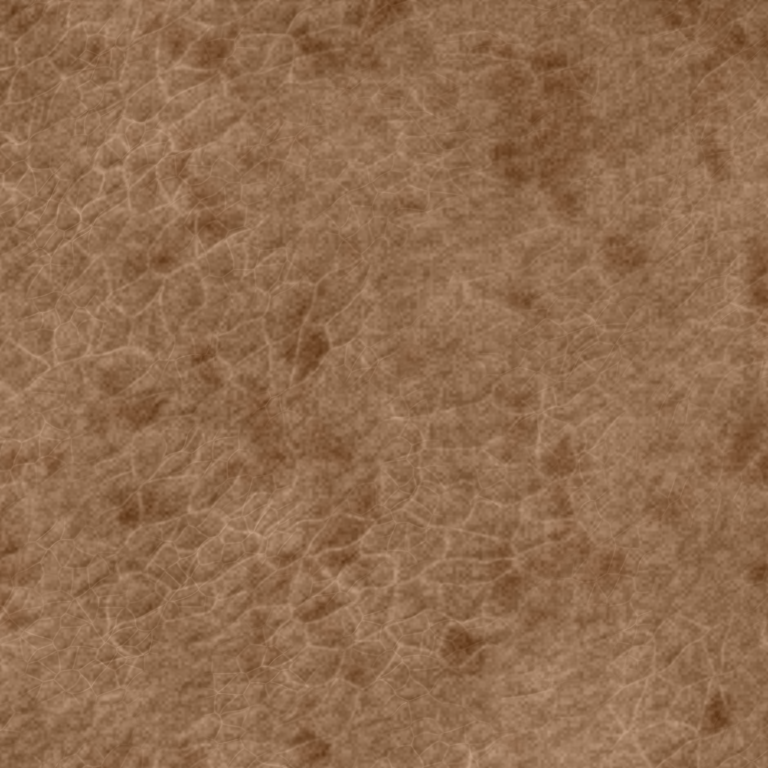
A WebGL 2 fragment shader for this texture:

```glsl
#version 300 es
precision highp float;
// Tan leather: slanted pebbled grain with pale creases, soft relief and dark mottling.

uniform vec2 u_resolution;
out vec4 outColor;

const vec3 BASE_TAN = vec3(0.570, 0.430, 0.314);
const vec3 TONE_TINT = vec3(1.0, 1.0, 1.03);    // colour change per unit of tone
const vec3 BLOTCH_TINT = vec3(0.85, 1.0, 1.05); // blotches keep more red
const float GRAIN_ANGLE = 0.56;                 // slant of the long creases
const vec2 COARSE_CELLS = vec2(14.0, 25.0);     // cells along and across the slant
const vec2 FINE_CELLS = vec2(31.0, 42.0);
const float CREASE_WIDTH = 0.055;               // in cell units
const float COARSE_CREASE = 0.085;
const float FINE_CREASE = 0.055;
const vec2 LIGHT_STEP = vec2(-0.0022, 0.0036);
const float RELIEF = 0.12;
const float BLOTCH_DEPTH = 0.115;
const float MOTTLE = 0.13;
const float FINE_GRAIN = 0.105;

float hash(vec2 p) {
    return fract(sin(dot(p, vec2(127.1, 311.7))) * 43758.5453);
}

vec2 hash2(vec2 p) {
    return vec2(hash(p), hash(p + vec2(37.2, 17.9)));
}

float noise(vec2 p) {
    vec2 cell = floor(p);
    vec2 f = fract(p);
    f = f * f * (3.0 - 2.0 * f);
    float low = mix(hash(cell), hash(cell + vec2(1.0, 0.0)), f.x);
    float high = mix(hash(cell + vec2(0.0, 1.0)), hash(cell + 1.0), f.x);
    return mix(low, high, f.y);
}

float fbm(vec2 p) {
    float sum = 0.0;
    float amplitude = 0.533;
    for (int i = 0; i < 4; i++) {
        sum += amplitude * noise(p);
        p = mat2(1.6, 1.2, -1.2, 1.6) * p + 11.3;
        amplitude *= 0.5;
    }
    return sum;
}

// Distance to the nearest border between Voronoi cells
float borderDistance(vec2 p) {
    vec2 cell = floor(p);
    vec2 f = fract(p);
    vec2 nearest = vec2(8.0);
    for (int y = -1; y <= 1; y++) {
        for (int x = -1; x <= 1; x++) {
            vec2 offset = vec2(x, y);
            vec2 toSeed = offset + hash2(cell + offset) - f;
            if (dot(toSeed, toSeed) < dot(nearest, nearest)) nearest = toSeed;
        }
    }
    float border = 8.0;
    for (int y = -2; y <= 2; y++) {
        for (int x = -2; x <= 2; x++) {
            vec2 offset = vec2(x, y);
            vec2 toSeed = offset + hash2(cell + offset) - f;
            vec2 gap = toSeed - nearest;
            if (dot(gap, gap) > 1e-4) {
                border = min(border, dot(0.5 * (toSeed + nearest), normalize(gap)));
            }
        }
    }
    return border;
}

// Border distances of the coarse (x) and fine (y) pebbles
vec2 pebbles(vec2 p) {
    vec2 bend = vec2(noise(p * 4.0), noise(p * 4.0 + 23.0)) - 0.5;
    vec2 wobble = vec2(noise(p * 38.0 + 5.0), noise(p * 38.0 + 51.0)) - 0.5;
    p += 0.07 * bend + 0.011 * wobble;
    float c = cos(GRAIN_ANGLE);
    float s = sin(GRAIN_ANGLE);
    vec2 slanted = mat2(c, -s, s, c) * p;
    return vec2(borderDistance(slanted * COARSE_CELLS),
                borderDistance(slanted * FINE_CELLS + 7.0));
}

float height(vec2 border) {
    vec2 dome = smoothstep(0.0, 0.4, border);
    return 0.65 * dome.x + 0.35 * dome.y;
}

void main() {
    vec2 p = gl_FragCoord.xy / u_resolution.y;
    vec2 border = pebbles(p);

    // The hide is smoother toward the upper right
    float rough = mix(1.1, 0.6, smoothstep(0.25, 1.0, 0.65 * p.x + 0.45 * p.y));

    // Pale creases of uneven strength
    vec2 crease = exp(-border * border / (CREASE_WIDTH * CREASE_WIDTH));
    float coarseStrength = smoothstep(0.15, 0.75, noise(p * 13.0 + 3.0));
    float fineStrength = smoothstep(0.3, 0.8, noise(p * 17.0 + 31.0));
    float tone = rough * COARSE_CREASE * crease.x * coarseStrength;
    tone += rough * FINE_CREASE * crease.y * fineStrength;

    // Domed pebbles lit from the upper left
    tone += rough * RELIEF * (height(border) - height(pebbles(p + LIGHT_STEP)));

    // Mottling and fine grain
    tone += MOTTLE * (fbm(p * 5.0 + 9.0) - 0.5);
    tone += MOTTLE * (fbm(p * 48.0 + 2.0) - 0.5);
    tone += FINE_GRAIN * (noise(p * 235.0) - 0.5);

    // Dark blotches, mostly inside the pebbles
    float blotch = smoothstep(0.52, 0.78, fbm(p * 15.0 + 41.0));
    blotch *= mix(0.5, 1.0, smoothstep(0.0, 0.3, border.x));

    vec3 color = BASE_TAN + tone * TONE_TINT - BLOTCH_DEPTH * blotch * BLOTCH_TINT;
    outColor = vec4(clamp(color, 0.0, 1.0), 1.0);
}
```
